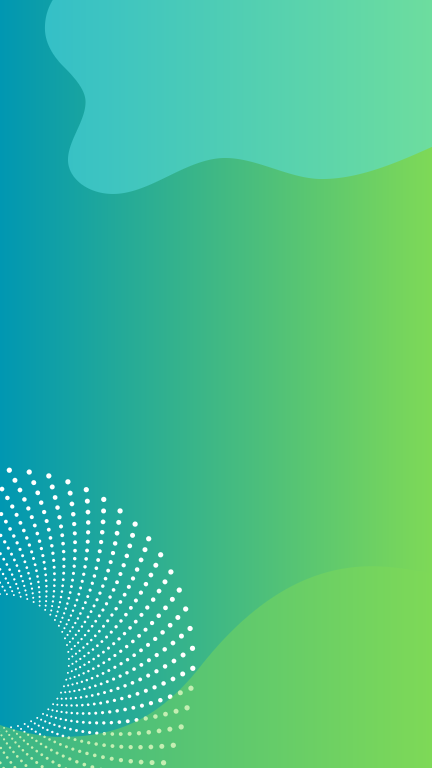
A Shadertoy shader for this background:

```glsl
const vec3 BLUE = vec3(0.0, 0.592, 0.698);
const vec3 GREEN = vec3(0.494, 0.851, 0.341);
const vec3 AQUA = vec3(0.36, 0.882, 0.902);
const vec3 WHITE = vec3(1.0);
const float CLOUD_ALPHA = 0.5;
const float HILL_ALPHA = 0.46;

// Dotted swirl: each ring is a scaled and turned copy of the outer one
const vec2 SWIRL_CENTER = vec2(0.0046, 0.2477);
const float SWIRL_RADIUS = 0.442;
const float RING_STEP = 0.0524;     // log of the ratio between rings
const float LAST_RING = 20.0;
const float DOT_ANGLE = radians(6.0);
const float FIRST_ANGLE = radians(3.8);
const float RING_TWIST = radians(1.9);
const float DOT_SIZE = 0.0136;      // relative to the ring radius

// Curve knots: position, value, slope
const vec3 CLOUD_SIDE[5] = vec3[5](
    vec3(0.0, 0.122, -0.6), vec3(0.065, 0.104, 0.0), vec3(0.155, 0.148, 1.0),
    vec3(0.236, 0.198, 0.0), vec3(0.37, 0.1574, 0.0));
const vec3 CLOUD_BASE[5] = vec3[5](
    vec3(0.2616, 0.449, 0.0), vec3(0.391, 0.407, -0.49), vec3(0.521, 0.3657, 0.0),
    vec3(0.745, 0.4144, 0.0), vec3(1.0, 0.34, -0.45));
const vec3 HILL_TOP[5] = vec3[5](
    vec3(0.0, 0.0995, -0.33), vec3(0.14, 0.072, 0.0), vec3(0.463, 0.234, 1.27),
    vec3(0.86, 0.467, 0.0), vec3(1.0, 0.45, -0.2));

// Approximate signed distance of p above a cubic Hermite curve
float aboveCurve(vec2 p, vec3 knots[5]) {
    vec3 a = knots[0], b = knots[1];
    for (int i = 1; i < 4; i++) {
        if (p.x >= knots[i].x) {
            a = knots[i];
            b = knots[i + 1];
        }
    }
    float w = b.x - a.x;
    float t = (p.x - a.x) / w;
    float rise = b.y - a.y;
    float c2 = 3.0 * rise - w * (2.0 * a.z + b.z);
    float c3 = w * (a.z + b.z) - 2.0 * rise;
    float height = a.y + t * (w * a.z + t * (c2 + t * c3));
    float slope = a.z + t * (2.0 * c2 + 3.0 * t * c3) / w;
    return (p.y - height) / sqrt(1.0 + slope * slope);
}

// Cloud hanging from the top; p.y is the depth below the top edge
float cloudDistance(vec2 p) {
    vec2 corner = vec2(CLOUD_BASE[0].x, CLOUD_SIDE[4].x);
    vec2 radii = vec2(corner.x - CLOUD_SIDE[4].y, CLOUD_BASE[0].y - corner.y);
    if (p.x >= corner.x) return aboveCurve(p, CLOUD_BASE);
    if (p.y <= corner.y) return -aboveCurve(p.yx, CLOUD_SIDE);
    vec2 e = (p - corner) / radii;
    return (dot(e, e) - 1.0) / (2.0 * length(e / radii) + 1e-4);
}

// Distance to the nearest dot of the logarithmic spiral lattice
float swirlDistance(vec2 p) {
    vec2 q = p - SWIRL_CENTER;
    float ring = round(log(SWIRL_RADIUS / max(length(q), 1e-4)) / RING_STEP);
    ring = clamp(ring, 0.0, LAST_RING);
    float radius = SWIRL_RADIUS * exp(-ring * RING_STEP);
    float start = FIRST_ANGLE - ring * RING_TWIST;
    float angle = start + DOT_ANGLE * round((atan(q.y, q.x) - start) / DOT_ANGLE);
    return length(q - radius * vec2(cos(angle), sin(angle))) - DOT_SIZE * radius;
}

float coverage(float d) {
    return clamp(0.5 - d * iResolution.x, 0.0, 1.0);
}

void mainImage(out vec4 fragColor, in vec2 fragCoord) {
    vec2 p = fragCoord / iResolution.x;
    float top = iResolution.y / iResolution.x;

    vec3 color = mix(BLUE, GREEN, p.x);
    color = mix(color, AQUA, CLOUD_ALPHA * coverage(cloudDistance(vec2(p.x, top - p.y))));
    color = mix(color, WHITE, coverage(swirlDistance(p)));
    color = mix(color, GREEN, HILL_ALPHA * coverage(aboveCurve(p, HILL_TOP)));

    fragColor = vec4(color, 1.0);
}
```
